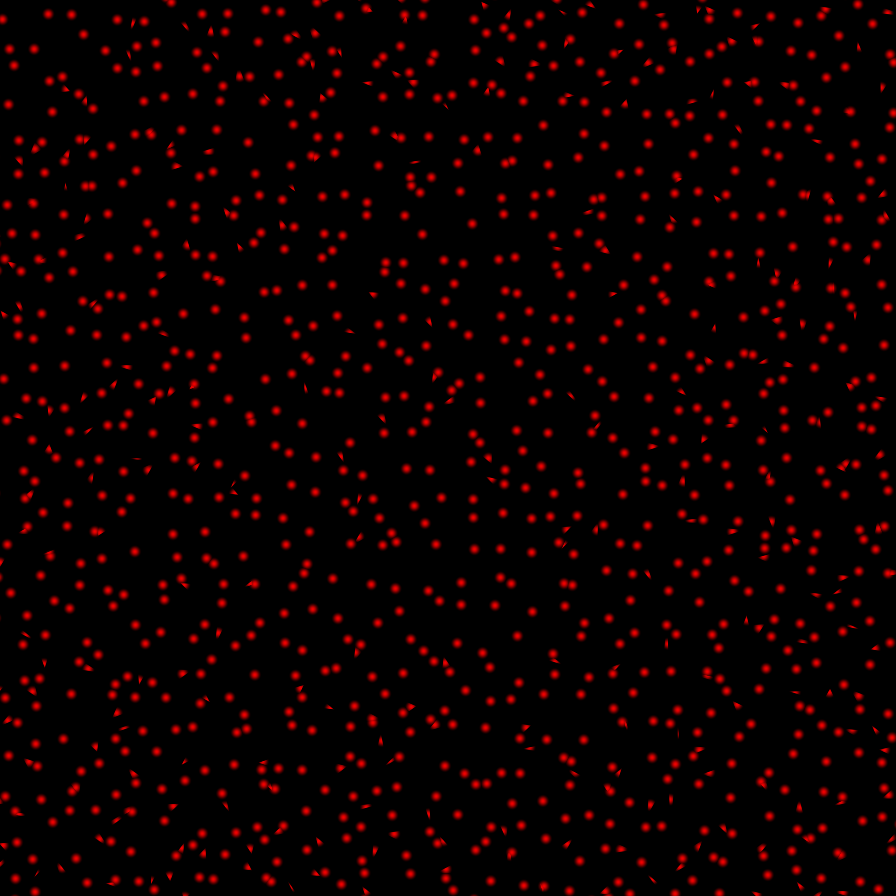
A Shadertoy shader for this pattern:

```glsl
// Soft red dots scattered over black, with small sharp-cut slivers between them.

const vec3 DOT_COLOR = vec3(0.95, 0.0, 0.0);
const float DOT_RADIUS = 0.0077;
const float DOT_CELLS = 30.0;
const float SLIVER_CELLS = 23.0;
const float TAU = 6.2831853;

// Four independent random values in 0..1 for a cell
vec4 hash4(vec2 cell, float seed) {
    vec4 p = fract(vec4(cell.xyxy + seed) * vec4(0.1031, 0.1030, 0.0973, 0.1099));
    p += dot(p, p.wzxy + 33.33);
    return fract((p.xxyz + p.yzzw) * p.zywx);
}

// Brightness falling smoothly from the centre to the rim
float softDot(vec2 offset, float radius) {
    return 1.0 - smoothstep(0.0, radius, length(offset));
}

// Antialiased half-plane: 1 where the signed distance is positive
float halfPlane(float signedDistance, float blur) {
    return smoothstep(-blur, blur, signedDistance);
}

// A soft dot cut by two slanted lines, leaving a wedge or a cap
float sliver(vec2 offset, float radius, vec4 rnd, float blur) {
    float angle = rnd.x * TAU;
    vec2 axis = vec2(cos(angle), 0.8 * sin(angle));
    axis = normalize(axis);
    vec2 q = vec2(dot(offset, axis), dot(offset, vec2(-axis.y, axis.x)));
    float lower = q.y - radius * mix(-0.4, 0.1, rnd.y) - q.x * mix(-0.1, 0.6, rnd.z);
    float upper = radius * mix(0.15, 0.7, rnd.w) - q.y - q.x * mix(0.6, 0.0, rnd.y);
    return softDot(offset, radius) * halfPlane(lower, blur) * halfPlane(upper, blur);
}

// One whole dot in each jittered cell
float dotLayer(vec2 uv, float cells, float radius) {
    vec2 home = floor(uv * cells);
    float light = 0.0;
    for (int y = -1; y <= 1; y++) {
        for (int x = -1; x <= 1; x++) {
            vec2 cell = home + vec2(x, y);
            vec2 jitter = mix(vec2(0.06), vec2(0.94), hash4(cell, 17.0).xy);
            light = max(light, softDot(uv - (cell + jitter) / cells, radius));
        }
    }
    return light;
}

// Occasional slivers, more frequent towards the border
float sliverLayer(vec2 uv, float cells, float radius, float blur) {
    vec2 home = floor(uv * cells);
    float light = 0.0;
    for (int y = -1; y <= 1; y++) {
        for (int x = -1; x <= 1; x++) {
            vec2 cell = home + vec2(x, y);
            vec4 place = hash4(cell, 71.0);
            vec2 center = (cell + place.xy) / cells;
            vec2 fromMiddle = abs(center - 0.5);
            float border = max(fromMiddle.x, fromMiddle.y);
            float chance = mix(0.3, 0.7, smoothstep(0.15, 0.5, border));
            if (place.z < chance) {
                vec4 cut = hash4(cell, 143.0);
                light = max(light, sliver(uv - center, radius, cut, blur));
            }
        }
    }
    return light;
}

void mainImage(out vec4 fragColor, in vec2 fragCoord) {
    vec2 uv = fragCoord / iResolution.y;
    float blur = 0.6 / iResolution.y;
    float dots = dotLayer(uv, DOT_CELLS, DOT_RADIUS);
    float slivers = sliverLayer(uv, SLIVER_CELLS, DOT_RADIUS, blur);
    fragColor = vec4(DOT_COLOR * max(dots, slivers), 1.0);
}
```
